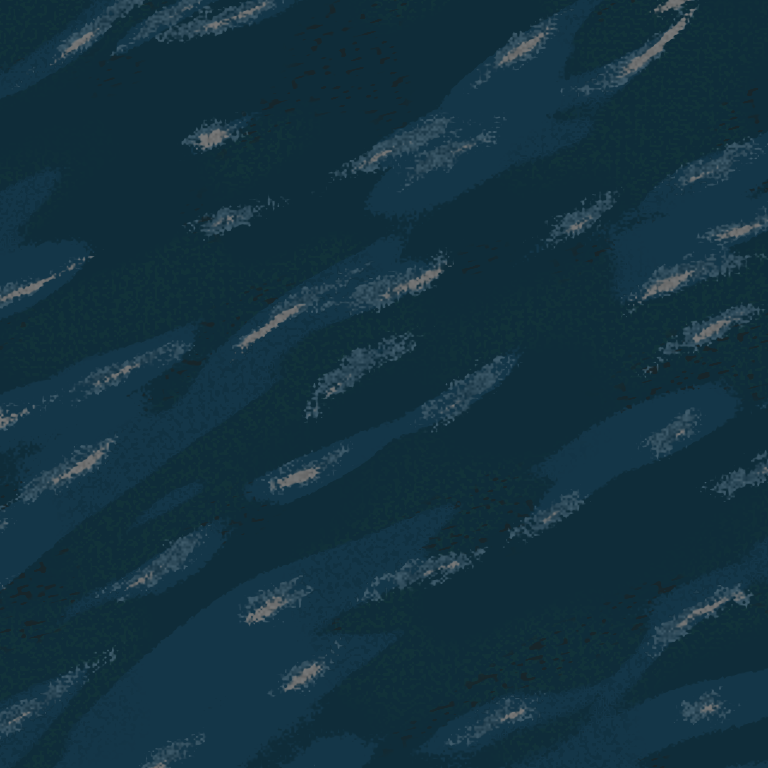
Write a Shadertoy shader that draws this texture.

```glsl
// Dark sea at dusk: slanted two-tone swells with ragged, grainy flecks of foam.
#define DEEP  vec3(0.058, 0.174, 0.224)
#define SWELL vec3(0.080, 0.212, 0.284)
#define MIST  vec3(0.165, 0.275, 0.335)
#define FOAM  vec3(0.430, 0.435, 0.435)
#define SHADE vec3(0.095, 0.140, 0.155)
#define SLANT 0.50              // direction of the swells, radians
#define GRAIN 320.0             // grains across the canvas
#define CELL  vec2(0.23, 0.11)  // room for one fleck, along and across
#define LEVEL 0.63              // height where the lighter swell begins

float hash(vec2 c) {
    return fract(sin(dot(c, vec2(127.1, 311.7))) * 43758.5453);
}

float noise(vec2 p) {
    vec2 i = floor(p), f = fract(p);
    f = f * f * (3.0 - 2.0 * f);
    return mix(mix(hash(i), hash(i + vec2(1, 0)), f.x),
               mix(hash(i + vec2(0, 1)), hash(i + vec2(1, 1)), f.x), f.y);
}

vec2 turn(vec2 p, float a) {
    float c = cos(a), s = sin(a);
    return vec2(c * p.x + s * p.y, c * p.y - s * p.x);
}

// Long tapering swells, bent by slow noise
float swellHeight(vec2 p) {
    p.y += 0.07 * noise(p * vec2(2.2, 2.6) + 5.0);
    float broad = noise(turn(p, -0.06) * vec2(3.2, 14.0) + 20.0);
    float fine = noise(turn(p, 0.10) * vec2(5.5, 30.0) + 71.0);
    return 0.6 * broad + 0.4 * fine;
}

// Scattered flecks: x = glow on the swell, y = misty body, z = bright foam
vec3 flecks(vec2 p) {
    vec3 field = vec3(0.0, -9.0, -9.0);
    vec2 home = floor(p / CELL);
    for (int j = -1; j <= 1; j++)
    for (int i = -1; i <= 1; i++) {
        vec2 cell = home + vec2(i, j);
        if (hash(cell + 3.7) > 0.88) continue;
        vec2 jitter = vec2(hash(cell + 11.3), hash(cell + 27.9)) - 0.5;
        float kind = hash(cell + 43.1);
        float tilt = 0.3 * (hash(cell + 58.6) - 0.5);
        vec2 size = vec2(mix(0.030, 0.100, kind), mix(0.011, 0.018, hash(cell + 66.2)));

        vec2 q = turn(p - (cell + 0.5 + 0.8 * jitter) * CELL, tilt);
        q.y += 3.5 * jitter.x * q.x * q.x;
        vec2 ridge = q - size * vec2(1.2 * jitter.y, -0.2);
        float weakness = 0.75 * hash(cell + 82.4);

        vec2 spread = q / vec2(0.13, 0.027);
        field.x = max(field.x, exp(-dot(spread, spread)));
        field.y = max(field.y, 1.0 - length(q / size));
        field.z = max(field.z, 1.0 - length(ridge / (size * vec2(0.75, 0.55))) - weakness);
    }
    return field;
}

void mainImage(out vec4 fragColor, in vec2 fragCoord) {
    vec2 uv = fragCoord / iResolution.y;
    vec2 p = turn(uv, SLANT);
    float grain = noise(uv * GRAIN) - 0.5;
    float ragged = noise(p * vec2(45.0, 95.0)) - 0.5;
    vec3 fleck = flecks(p);

    // Swells with grainy borders
    float height = swellHeight(p) + 0.35 * fleck.x + 0.07 * grain;
    float light = smoothstep(LEVEL - 0.02, LEVEL + 0.02, height);
    vec3 color = mix(DEEP, SWELL, light);

    // Dithered patches: green in the troughs, dim on the swells
    float patches = smoothstep(0.45, 0.70, noise(p * vec2(6.0, 11.0) + 33.0));
    float dots = smoothstep(0.02, 0.20, grain) * patches;
    color += dots * mix(vec3(0.012, 0.022, 0.000), vec3(-0.012, -0.020, -0.030), light);

    // Sparse dark dashes in the troughs
    float gloom = smoothstep(0.58, 0.74, noise(p * vec2(7.0, 14.0) + 90.0));
    float dashes = smoothstep(0.70, 0.84, noise(turn(uv, 0.25) * vec2(110.0, 240.0)));
    color = mix(color, SHADE, 0.85 * gloom * dashes * (1.0 - light));

    // Misty bodies, mottled by the grain
    float mist = smoothstep(-0.10, 0.35, fleck.y + 1.0 * ragged + 0.9 * grain);
    color = mix(color, MIST + 0.14 * grain + 0.06 * ragged, mist);

    // Bright ridges, broken at the rim
    float foam = smoothstep(-0.12, 0.45, fleck.z + 0.8 * ragged + 0.7 * grain);
    color = mix(color, FOAM + 0.08 * grain, foam);

    fragColor = vec4(color, 1.0);
}
```
